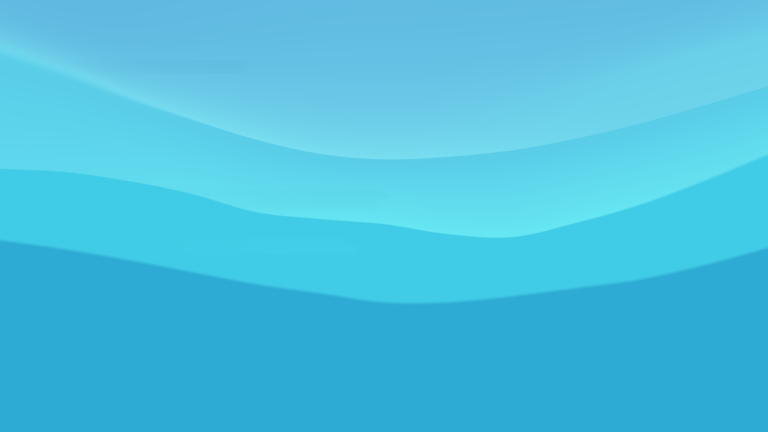
Write a Shadertoy shader that draws this background.

```glsl
// Calm layered blue waves: a hazy sky above three smooth, sweeping bands.
#define SKY_DARK   vec3(0.37, 0.72, 0.88)
#define SKY_LIGHT  vec3(0.47, 0.87, 0.94)
#define SKY_STREAK vec3(0.42, 0.83, 0.92)
#define CREST_TOP  vec3(0.35, 0.80, 0.91)
#define CREST_LOW  vec3(0.40, 0.90, 0.95)
#define MIDDLE     vec3(0.25, 0.795, 0.90)
#define DEEP       vec3(0.18, 0.67, 0.83)
#define WISP_GAIN  0.010

// Heights of each boundary at evenly spaced positions across the canvas.
const int KNOTS = 13;
const float FAR_EDGE[KNOTS] = float[](0.884, 0.833, 0.774, 0.723, 0.677, 0.644,
    0.631, 0.637, 0.652, 0.679, 0.714, 0.756, 0.800);
const float MID_EDGE[KNOTS] = float[](0.609, 0.602, 0.581, 0.551, 0.509, 0.493,
    0.481, 0.458, 0.451, 0.484, 0.526, 0.581, 0.642);
const float NEAR_EDGE[KNOTS] = float[](0.444, 0.423, 0.398, 0.370, 0.342, 0.321,
    0.300, 0.300, 0.314, 0.333, 0.353, 0.386, 0.426);

// Catmull-Rom curve through the knots, extended linearly at both ends.
float curve(float knots[KNOTS], float x) {
    float s = clamp(x, 0.0, 0.9999) * float(KNOTS - 1);
    int i = int(s);
    float t = s - float(i);
    float b = knots[i], c = knots[i + 1];
    float a = i > 0 ? knots[i - 1] : 2.0 * b - c;
    float d = i < KNOTS - 2 ? knots[i + 2] : 2.0 * c - b;
    return b + 0.5 * t * (c - a + t * (2.0 * a - 5.0 * b + 4.0 * c - d
        + t * (3.0 * (b - c) + d - a)));
}

// Coverage below a boundary with the given softness.
float below(float height, float y, float softness) {
    return smoothstep(-softness, softness, height - y);
}

// Faint brush stroke reaching in from the left, with a soft rounded tip.
float wisp(vec2 uv, vec2 tip, float thickness) {
    float ripple = 0.008 * sin(uv.y * 95.0) + 0.005 * sin(uv.y * 210.0);
    float body = 1.0 - smoothstep(0.7, 1.0, abs(uv.y - tip.y) / thickness);
    float fade = smoothstep(tip.x - 0.35, tip.x - 0.05, uv.x);
    return body * fade * (1.0 - smoothstep(-0.008, 0.008, uv.x - tip.x - ripple));
}

vec3 skyColor(vec2 uv, float edge) {
    float rise = max(uv.y - edge, 0.0);
    float reach = mix(0.045, 0.16, smoothstep(0.05, 0.5, uv.x));
    float haze = exp(-rise / reach) * (1.0 - 0.35 * smoothstep(0.6, 1.0, uv.x));
    vec3 color = mix(SKY_DARK, SKY_LIGHT, haze);

    // Broad diagonal light on the right, broken into gentle streaks.
    float slant = uv.y - 0.81 - 0.51 * (uv.x - 0.65);
    float grain = 0.6 * sin(slant * 60.0 + uv.x * 3.0) + 0.4 * sin(slant * 131.0);
    float light = (1.0 - smoothstep(-0.12, 0.05, slant + 0.012 * grain))
        * smoothstep(0.50, 0.90, uv.x);
    color = mix(color, SKY_STREAK, 0.8 * light);
    return color - WISP_GAIN * wisp(uv, vec2(0.325, 0.845), 0.018);
}

vec3 crestColor(vec2 uv, float top, float low) {
    float depth = clamp((top - uv.y) / (top - low), 0.0, 1.0);
    float strength = mix(0.45, 1.0, smoothstep(0.0, 0.55, uv.x));
    strength *= 1.0 - 0.25 * smoothstep(0.75, 1.0, uv.x);
    vec3 color = mix(CREST_TOP, CREST_LOW, depth * strength);
    return color - WISP_GAIN * wisp(uv, vec2(0.495, 0.538), 0.026);
}

void mainImage(out vec4 fragColor, in vec2 fragCoord) {
    vec2 uv = fragCoord / iResolution.xy;
    float pixel = 1.0 / iResolution.y;

    float farEdge = curve(FAR_EDGE, uv.x);
    float midEdge = curve(MID_EDGE, uv.x);
    float nearEdge = curve(NEAR_EDGE, uv.x);

    // Paint from back to front; the far boundary dissolves at the left.
    float farSoftness = pixel + 0.022 * (1.0 - smoothstep(0.0, 0.30, uv.x));
    vec3 color = skyColor(uv, farEdge);
    color = mix(color, crestColor(uv, farEdge, midEdge),
        below(farEdge, uv.y, farSoftness));

    vec3 middle = MIDDLE + WISP_GAIN * wisp(uv, vec2(0.46, 0.43), 0.022);
    float midSoftness = pixel + 0.004 * smoothstep(0.70, 1.0, uv.x);
    color = mix(color, middle, below(midEdge, uv.y, midSoftness));

    color = mix(color, DEEP, below(nearEdge, uv.y, pixel + 0.003));
    fragColor = vec4(color, 1.0);
}
```
